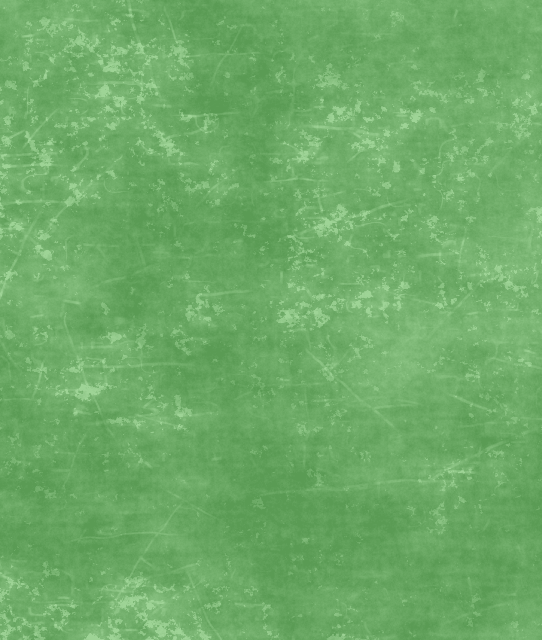
Reproduce this texture procedurally as a Shadertoy shader.

```glsl
// Worn green painted surface with cloudy tone, chipped flecks and fine scratches.

float hash(vec2 p) {
    return fract(sin(dot(p, vec2(127.1, 311.7))) * 43758.5453);
}

float noise(vec2 p) {
    vec2 i = floor(p), f = fract(p);
    f = f * f * (3.0 - 2.0 * f);
    return mix(mix(hash(i), hash(i + vec2(1, 0)), f.x),
               mix(hash(i + vec2(0, 1)), hash(i + vec2(1, 1)), f.x), f.y);
}

// Layered noise centred on 0.5; a higher gain gives a rougher result
float fbm(vec2 p, float gain) {
    float sum = 0.0, amp = 1.0, total = 0.0;
    for (int i = 0; i < 4; i++) {
        sum += amp * noise(p);
        total += amp;
        p = mat2(1.6, 1.2, -1.2, 1.6) * p + 7.3;
        amp *= gain;
    }
    return sum / total;
}

// Thin, slightly bent strokes: mostly near horizontal, some at any angle
float scratches(vec2 p, float aspect, float wear, float pixel) {
    float broken = smoothstep(0.25, 0.6, noise(p * 95.0));
    float wobble = (noise(p * 30.0) - 0.5) * 0.006;
    float sum = 0.0;
    for (int i = 0; i < 190; i++) {
        float id = float(i);
        vec2 center = vec2(hash(vec2(id, 1.7)) * aspect, hash(vec2(id, 4.1)));
        float size = hash(vec2(id, 8.3));
        float turn = hash(vec2(id, 12.9)) - 0.5;
        float angle = turn * (hash(vec2(id, 17.3)) < 0.55 ? 0.22 : 3.14);
        float halfLength = mix(0.012, 0.13, size * size * size);
        vec2 d = p - center;
        float c = cos(angle), s = sin(angle);
        vec2 q = vec2(c * d.x + s * d.y, c * d.y - s * d.x);
        q.y += turn * 1.4 * q.x * q.x + wobble;
        float width = mix(0.0008, 0.0022, hash(vec2(id, 23.7)));
        float line = 1.0 - smoothstep(width * 0.4, width + pixel, abs(q.y));
        float taper = 1.0 - smoothstep(0.5, 1.0, abs(q.x) / halfLength);
        float strength = mix(0.3, 1.0, hash(vec2(id, 31.1)));
        sum = max(sum, line * taper * strength);
    }
    return sum * mix(0.35, 1.0, broken) * mix(0.6, 1.0, wear);
}

void mainImage(out vec4 fragColor, in vec2 fragCoord) {
    vec2 p = fragCoord / iResolution.y;
    float aspect = iResolution.x / iResolution.y;
    float pixel = 1.0 / iResolution.y;

    // Cloudy paint and mottling
    float tone = (fbm(p * vec2(3.0, 4.5) + 3.0, 0.5) - 0.5) * 1.25;
    tone += (fbm(p * vec2(15.0, 20.0) + 11.0, 0.7) - 0.5) * 0.95;

    // Fine grain and faint wiping in both directions
    tone += (noise(p * vec2(14.0, 150.0)) - 0.5) * 0.2;
    tone += (noise(p * vec2(160.0, 22.0) + 31.0) - 0.5) * 0.14;
    tone += (fbm(p * 90.0 + 17.0, 0.9) - 0.5) * 0.75;
    tone += (hash(floor(p * 430.0)) - 0.5) * 0.12;

    // Wear gathers in patches across the middle band
    float band = smoothstep(0.0, 0.45, p.y) * (1.0 - smoothstep(0.8, 1.0, p.y));
    float wear = smoothstep(0.40, 0.68, fbm(p * 5.0 + 21.0, 0.5) + 0.12 * band - 0.03);

    // Ragged chips, gathered into clumps by a coarser noise
    float clump = smoothstep(0.42, 0.72, fbm(p * vec2(15.0, 17.0) + 40.0, 0.6));
    float level = 0.73 - 0.10 * wear - 0.12 * clump;
    float chips = fbm(p * vec2(68.0, 76.0) + 5.0, 0.75);
    float flecks = smoothstep(level - 0.02, level + 0.09, chips);

    // Short curled hairs along the ridges of a noise field
    float ridge = abs(noise(p * vec2(34.0, 42.0) + 60.0) - 0.5);
    float hairs = 1.0 - smoothstep(0.015, 0.06, ridge);
    hairs *= smoothstep(0.55, 0.75, noise(p * 48.0 + 80.0));
    float specks = smoothstep(0.78, 0.95, noise(p * 125.0 + 9.0));

    tone += clump * wear * 0.28;
    tone += flecks * mix(0.6, 0.95, wear);
    tone += hairs * mix(0.15, 0.5, wear) + specks * mix(0.1, 0.4, wear);
    tone += scratches(p, aspect, wear, pixel) * 0.85;
    tone = clamp(tone - 0.07, -0.6, 1.25);

    vec3 paint = vec3(0.44, 0.68, 0.415) + tone * vec3(0.145, 0.12, 0.14);
    fragColor = vec4(paint, 1.0);
}
```
